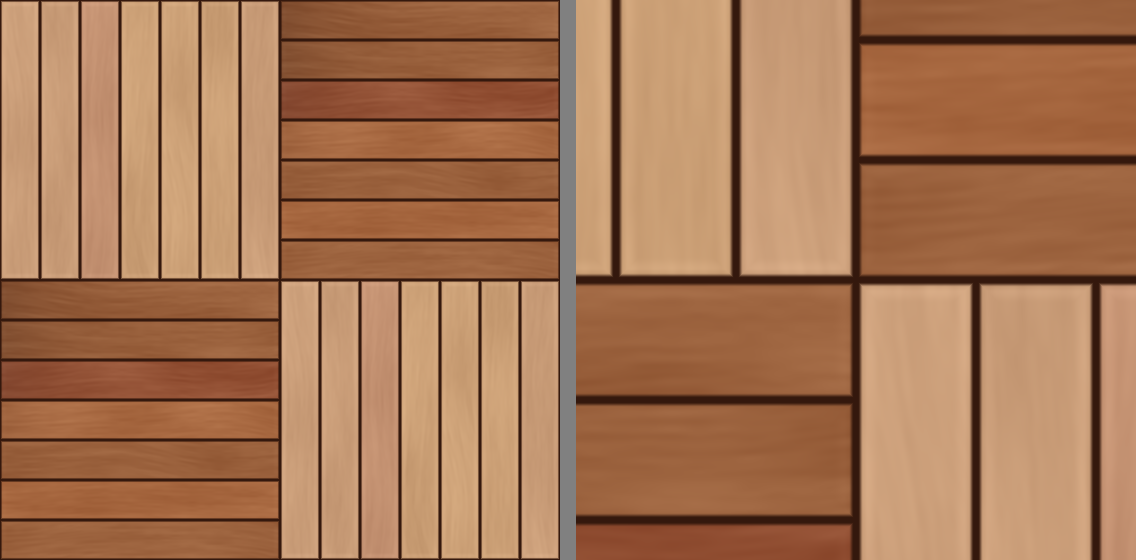
Left, the full canvas; right, a detail of the centre.
Reproduce this texture procedurally as a WebGL 1 fragment shader.

```glsl
precision highp float;
// Wooden deck tiles in a checkerboard: pale upright planks and dark level planks.
uniform vec2 u_resolution;

#define TILES 2.0
#define PLANKS 7.0
#define GAP_WIDTH 0.0112
#define GAP_SOFTNESS 0.003
#define GRAIN_STRENGTH 0.055
#define MOTTLE_STRENGTH 0.055
#define PALE_WOOD vec3(0.787, 0.612, 0.468)
#define DARK_WOOD vec3(0.618, 0.383, 0.240)
#define GAP_COLOR vec3(0.205, 0.095, 0.050)

float hash(vec2 p) {
  p = fract(p * vec2(0.1031, 0.1137));
  p += dot(p, p.yx + 33.33);
  return fract((p.x + p.y) * p.x * 47.0);
}

float noise(vec2 p) {
  vec2 cell = floor(p);
  vec2 f = fract(p);
  f = f * f * (3.0 - 2.0 * f);
  return mix(mix(hash(cell), hash(cell + vec2(1.0, 0.0)), f.x),
             mix(hash(cell + vec2(0.0, 1.0)), hash(cell + vec2(1.0, 1.0)), f.x), f.y);
}

// Fine streaks that bend slowly; x runs along the plank, y across it.
float woodGrain(vec2 p, float plank) {
  float bend = 0.6 * noise(vec2(p.x * 2.5, plank * 7.3 + 3.0));
  float y = p.y + bend;
  float broad = noise(vec2(p.x * 3.0 + 11.0, y * 6.0 + 40.0));
  float fine = noise(vec2(p.x * 9.0 + 5.0, y * 15.0 + 90.0));
  float pores = noise(vec2(p.x * 32.0, y * 19.0 + 170.0));
  return 0.4 * broad + 0.4 * fine + 0.2 * pores - 0.5;
}

// Tone of each plank: the third is rosy, later ones turn golden.
vec3 plankTone(float plank, float pale) {
  float rosy = 1.0 - step(0.5, abs(plank - 2.0));
  float golden = step(2.5, plank) * (1.0 - step(5.5, plank));
  float bright = step(2.5, plank) * mod(plank, 2.0);
  vec3 paleTone = rosy * vec3(-0.018, -0.040, -0.022)
                + golden * vec3(0.008, 0.012, -0.008);
  vec3 darkTone = rosy * vec3(-0.015, -0.050, -0.020)
                + bright * vec3(0.045, 0.032, 0.018)
                + (1.0 - bright) * vec3(-0.018, -0.008, -0.008);
  return mix(darkTone, paleTone, pale);
}

void main() {
  vec2 uv = gl_FragCoord.xy / u_resolution * TILES;
  vec2 tile = floor(uv);
  vec2 local = fract(uv);
  float pixel = TILES / min(u_resolution.x, u_resolution.y);

  // Turn every other tile by a quarter; planks count from the left or the top.
  float pale = mod(tile.x + tile.y, 2.0);
  vec2 p = mix(vec2(local.x, 1.0 - local.y), vec2(1.0 - local.y, local.x), pale);
  p.y *= PLANKS;
  float plank = floor(p.y);

  // Wood tone, slow mottling and grain.
  vec3 wood = mix(DARK_WOOD, PALE_WOOD, pale) + plankTone(plank, pale);
  float mottle = noise(vec2(p.x * 4.0 + plank * 3.7, p.y * 0.9 + plank * 5.0 + pale * 60.0)) - 0.5;
  float grain = woodGrain(p + vec2(0.0, pale * 30.0), plank);
  float shade = mottle * MOTTLE_STRENGTH * mix(1.2, 0.8, pale)
              + grain * GRAIN_STRENGTH * mix(1.5, 1.0, pale);
  wood += shade * vec3(1.0, 1.05, 0.95);

  // Dark planks are stained near their starting end, most in the first three.
  float stain = exp(-p.x * 5.0) * (1.0 - smoothstep(1.0, 5.0, plank));
  wood -= stain * (1.0 - pale) * vec3(0.085, 0.055, 0.030);

  // Distance to the nearest plank seam or tile border.
  float seam = (0.5 - abs(fract(p.y) - 0.5)) / PLANKS;
  float border = 0.5 - abs(p.x - 0.5);
  float edge = min(seam, border);

  // Faint light rim, then the dark gap.
  float rim = smoothstep(0.008, 0.014, edge) * (1.0 - smoothstep(0.014, 0.028, edge));
  wood += rim * mix(0.012, 0.030, pale);
  float softness = max(GAP_SOFTNESS, 0.75 * pixel);
  float gap = 1.0 - smoothstep(GAP_WIDTH * 0.5 - softness, GAP_WIDTH * 0.5 + softness, edge);
  gl_FragColor = vec4(mix(wood, GAP_COLOR, gap), 1.0);
}
```
